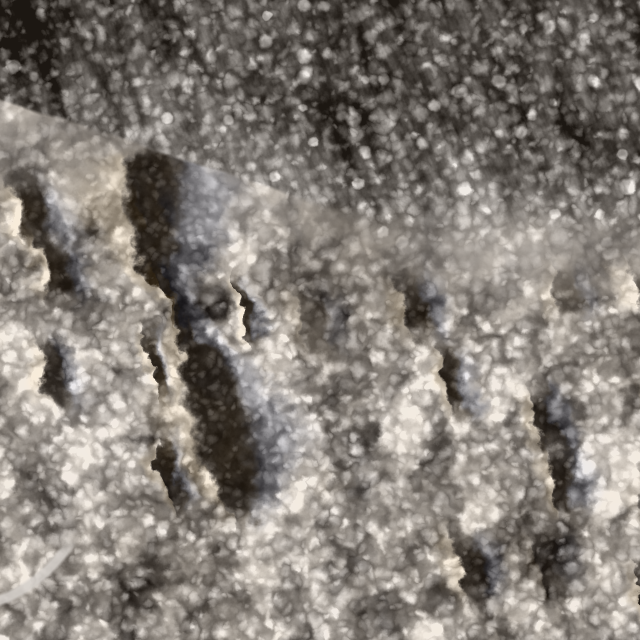
This texture is drawn by a WebGL 1 fragment shader. Its source:

```glsl
precision highp float;
uniform vec2 u_resolution;

vec2 hash2(vec2 p) {
  return fract(sin(vec2(dot(p, vec2(127.1, 311.7)), dot(p, vec2(269.5, 183.3)))) * 43758.545);
}

float corner(vec2 cell, vec2 offset, vec2 f) {
  return dot(hash2(cell + offset) * 2.0 - 1.0, f - offset);
}

float gradientNoise(vec2 p) {
  vec2 i = floor(p), f = fract(p);
  vec2 u = f * f * f * (f * (f * 6.0 - 15.0) + 10.0);
  return mix(mix(corner(i, vec2(0, 0), f), corner(i, vec2(1, 0), f), u.x),
             mix(corner(i, vec2(0, 1), f), corner(i, vec2(1, 1), f), u.x), u.y);
}

float fbm(vec2 p) {
  float sum = 0.0, amp = 1.0;
  for (int i = 0; i < 4; i++) {
    sum += amp * gradientNoise(p);
    p = mat2(1.6, 1.2, -1.2, 1.6) * p + 7.3;
    amp *= 0.55;
  }
  return sum;
}

// Soft grains of random size and brightness
float grains(vec2 p) {
  vec2 cell = floor(p);
  float best = 0.0;
  for (int y = -1; y <= 1; y++)
    for (int x = -1; x <= 1; x++) {
      vec2 id = cell + vec2(x, y);
      vec2 traits = hash2(id + 41.7);
      float d = length(p - id - 0.5 - 0.8 * (hash2(id) - 0.5));
      float size = 0.42 + 0.35 * traits.x;
      best = max(best, traits.y * smoothstep(size, size * 0.15, d));
    }
  return best;
}

// Profile across a pit: x = shadow, y = warm lit rim, z = cool far wall
vec3 pitProfile(float s) {
  return vec3(smoothstep(-1.1, -0.7, s) * smoothstep(1.8, 0.1, s),
              smoothstep(-2.6, -1.2, s) * smoothstep(-0.8, -1.1, s),
              smoothstep(0.3, 1.2, s) * smoothstep(2.8, 1.2, s));
}

// Long crevice that wanders down and to the right
vec3 crevice(vec2 p) {
  float center = 0.245 + 0.13 * smoothstep(0.68, 0.22, p.y);
  float width = 0.036 + 0.022 * cos((p.y - 0.33) * 17.5);
  float ends = smoothstep(0.14, 0.24, p.y) * smoothstep(0.79, 0.74, p.y);
  return pitProfile((p.x - center) / width) * ends;
}

// Small upright pits scattered over the rough rock
vec3 scatteredPits(vec2 p) {
  vec2 q = p * 6.5, cell = floor(q);
  vec3 pits = vec3(0.0);
  for (int y = -1; y <= 1; y++)
    for (int x = -1; x <= 1; x++) {
      vec2 id = cell + vec2(x, y);
      vec2 traits = hash2(id + 13.1);
      vec2 d = q - id - 0.2 - 0.6 * hash2(id + 5.0);
      d.x += 0.25 * d.y;
      float span = smoothstep(0.48, 0.1, abs(d.y));
      float depth = smoothstep(0.25, 0.65, traits.x);
      pits = max(pits, pitProfile(d.x / (0.06 + 0.13 * traits.y)) * span * depth);
    }
  return pits;
}

void main() {
  vec2 uv = gl_FragCoord.xy / min(u_resolution.x, u_resolution.y);
  vec2 wobble = vec2(fbm(uv * 13.0), fbm(uv * 13.0 + 31.0));
  vec2 ripple = vec2(fbm(uv * 42.0 + 9.0), fbm(uv * 42.0 + 57.0));
  vec2 p = uv + 0.03 * wobble + 0.011 * ripple;

  // Slanted slab edge, crisp on the left and blurred on the right
  float edge = max(0.845 - 0.33 * uv.x, 0.65) + 0.005 * wobble.y;
  float blur = mix(0.004, 0.06, smoothstep(0.45, 0.7, uv.x));
  float upper = smoothstep(-blur, blur, uv.y - edge);

  // Grain layers, bent into irregular clumps
  vec2 g = uv + 0.009 * wobble + 0.007 * ripple;
  float coarse = grains(g * 42.0) - 0.25;
  float fine = grains(g * 68.0 + 19.0) - 0.25;
  float beads = smoothstep(0.55, 0.9, grains((uv + 0.004 * ripple) * 26.0 + 3.0));
  float mottle = fbm(uv * 52.0);
  float relief = fbm(p * 7.0) - fbm((p + vec2(0.034, -0.012)) * 7.0);
  float broad = gradientNoise(uv * 4.5 + 2.0);

  // Rough lower rock, smoother along the slab edge
  float rough = mix(0.55, 1.0, smoothstep(0.02, 0.2, edge - uv.y));
  vec3 pits = max(crevice(p), scatteredPits(p) * smoothstep(0.02, 0.14, edge - uv.y));
  float rock = 0.6 + rough * (0.6 * relief + 0.3 * coarse + 0.2 * fine + 0.08 * mottle);
  rock += 0.25 * broad + 0.1 * beads + 0.15 * pits.y + 0.03 * pits.z;
  rock = mix(rock, 0.17 + 0.16 * fine + 0.06 * mottle, 0.92 * pits.x);

  // Dark upper face, streaked down to the right
  vec2 streak = vec2(uv.x * 1.1 + 0.35 * uv.y, uv.y * 0.7 + 0.3 * uv.x);
  float face = 0.38 + 0.26 * fbm(streak * vec2(24.0, 13.0)) + 0.14 * smoothstep(0.2, 0.0, uv.y - edge);
  face += 0.3 * coarse + 0.22 * fine + 0.1 * mottle + 0.3 * beads + 0.2 * broad;
  face -= 0.2 * smoothstep(0.2, 0.0, uv.x);

  // Stone tint, warm on lit rims and bluish on far walls
  float tone = clamp(0.51 + 1.1 * (mix(rock, face, upper) - 0.51), 0.09, 0.92);
  vec3 color = tone + mix(vec3(0.026, -0.001, -0.03), vec3(0.02, 0.0, -0.02), upper);
  float warmth = clamp(0.5 * pits.y - 0.5 * pits.z - 0.5 * pits.x * pits.z + 0.3 * relief, -0.5, 0.5);
  color += (1.0 - upper) * warmth * vec3(0.05, 0.01, -0.07);

  // Pale curved fibre
  float arc = abs(length(uv - vec2(-0.08, 0.27)) - 0.223);
  float fibre = smoothstep(0.011, 0.004, arc) * smoothstep(0.17, 0.13, uv.y);
  color = mix(color, vec3(0.83, 0.81, 0.79), 0.85 * fibre);

  gl_FragColor = vec4(color, 1.0);
}
```
